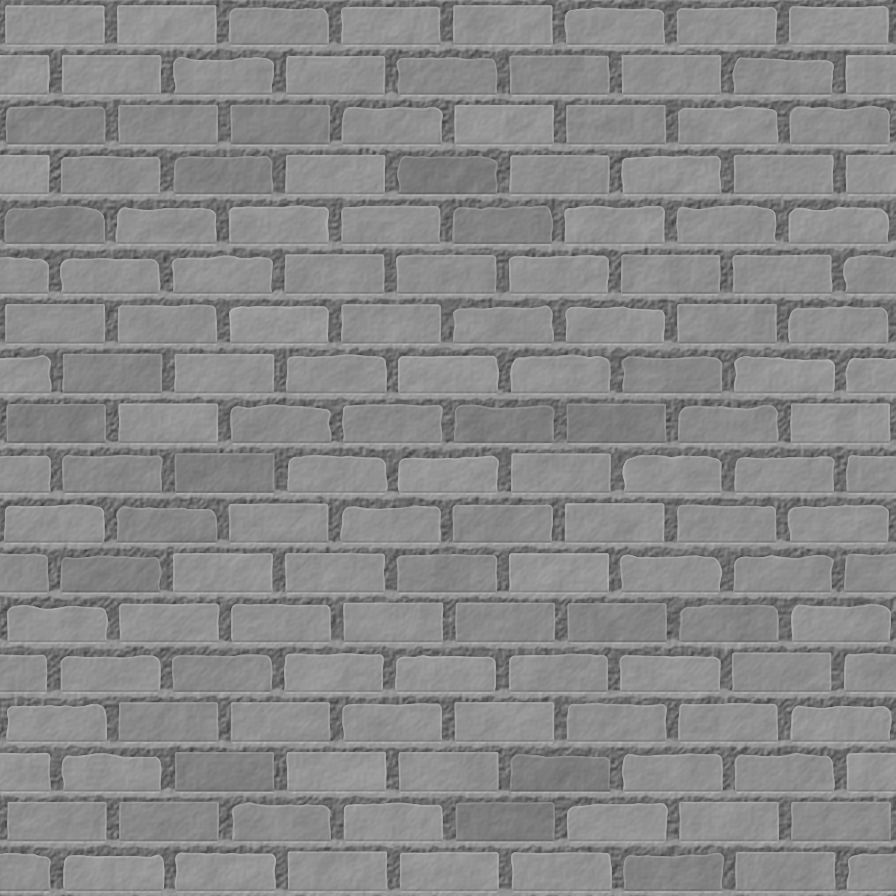
Give the GLSL for this texture, as a WebGL 1 fragment shader.

```glsl
precision highp float;
// Grey embossed brick wall: 18 courses of 8 bricks in running bond.
// Each brick is a rounded box with a worn top edge; hashed tones vary the bricks,
// and directional differences of periodic noise light the brick and mortar grain.
uniform vec2 u_resolution;

const float COURSES = 18.0;
const float BRICK_PITCH = 2.25; // brick spacing in course heights

float hash(vec2 p) {
  return fract(sin(dot(p, vec2(127.1, 311.7))) * 43758.5453);
}

// Value noise that wraps at the canvas edges
float noise(vec2 p, float freq) {
  p *= freq;
  vec2 i = floor(p), f = fract(p);
  f = f * f * (3.0 - 2.0 * f);
  float period = COURSES * freq;
  vec2 a = mod(i, period), b = mod(i + 1.0, period);
  return mix(mix(hash(a), hash(vec2(b.x, a.y)), f.x),
             mix(hash(vec2(a.x, b.y)), hash(b), f.x), f.y);
}

// Relief lit from the upper left
float emboss(vec2 p, float freq) {
  return noise(p, freq) - noise(p + vec2(-0.45, 0.45) / freq, freq);
}

// Thin soft line centred on zero
float line(float d, float halfWidth) {
  return 1.0 - smoothstep(0.0, halfWidth, abs(d));
}

float roundedBox(vec2 p, vec2 halfSize, float radius) {
  vec2 d = abs(p) - halfSize + radius;
  return length(max(d, 0.0)) + min(max(d.x, d.y), 0.0) - radius;
}

// Mortar: pale ledge above each course line, dark rough shadow elsewhere
float mortarTone(vec2 p) {
  float ragged = noise(p, 7.0) - 0.5;
  float t = fract(p.y + 0.5) - 0.5 + 0.07 * ragged;
  float ledge = smoothstep(-0.05, 0.02, t) * (1.0 - smoothstep(0.1, 0.17, t));
  float grain = 0.20 * emboss(p, 15.0) + 0.10 * emboss(p, 8.0);
  return mix(0.425, 0.585, ledge) + grain * mix(1.0, 0.4, ledge);
}

void main() {
  vec2 p = gl_FragCoord.xy / u_resolution * COURSES;
  float pixel = COURSES / min(u_resolution.x, u_resolution.y);

  // Brick cell, with alternate courses shifted by half a brick
  float row = floor(p.y);
  float shift = 0.5 * mod(row, 2.0) + 0.5 + 0.04 * (hash(vec2(row, 3.7)) - 0.5);
  float column = p.x / BRICK_PITCH + shift;
  vec2 id = vec2(mod(floor(column), 8.0), row);
  vec2 q = vec2((fract(column) - 0.5) * BRICK_PITCH, fract(p.y) - 0.5);

  // Worn outline: sagging top, rounded upper corners, straight base
  float wear = smoothstep(0.1, 0.8, hash(id + 17.3));
  float sag = wear * (0.11 * noise(p, 2.0) + 0.035 * noise(p, 6.0));
  float top = 0.395 - sag, base = -0.405;
  vec2 halfSize = vec2(1.0, 0.5 * (top - base));
  vec2 local = q - vec2(0.0, 0.5 * (top + base));
  local.x += (0.02 + 0.05 * wear) * (noise(p, 4.0) - 0.5);
  float radius = mix(0.025, 0.04 + 0.13 * wear, smoothstep(-0.1, 0.1, local.y));
  float d = roundedBox(local, halfSize, radius);

  // Brick face: mostly pale, a few dark, with faint chiselled relief
  float tone = 0.572 - 0.085 * pow(hash(id + 5.1), 3.5)
             + 0.025 * (hash(id + 41.9) - 0.5);
  float face = tone + 0.035 * (noise(p, 2.0) - 0.5) + 0.035 * emboss(p, 3.0)
             + 0.035 * emboss(p, 7.0) + 0.045 * emboss(p, 14.0);

  // Contact shadow around the sides and top of the brick
  float atBase = 1.0 - smoothstep(-0.02, 0.04, local.y + halfSize.y);
  float shadow = (1.0 - smoothstep(0.0, 0.09, d)) * (1.0 - atBase);
  float mortar = mortarTone(p) - 0.035 * shadow;
  float shade = mix(face, mortar, smoothstep(-0.5 * pixel, 0.5 * pixel, d));

  // Lit rim inside the upper edges; dark seam and bright lip along the base
  float rimWidth = max(0.035, pixel);
  float nearBase = 1.0 - smoothstep(0.03, 0.09, local.y + halfSize.y);
  float rim = line(d + 0.02, rimWidth) * (1.0 - nearBase);
  float span = 1.0 - smoothstep(0.94, 1.0, abs(local.x));
  float lip = line(q.y - base + 0.015, rimWidth) * span;
  float seam = line(q.y - base - 0.025, rimWidth) * span;
  shade += 0.075 * rim + 0.085 * lip - 0.075 * seam;

  gl_FragColor = vec4(vec3(shade), 1.0);
}
```
